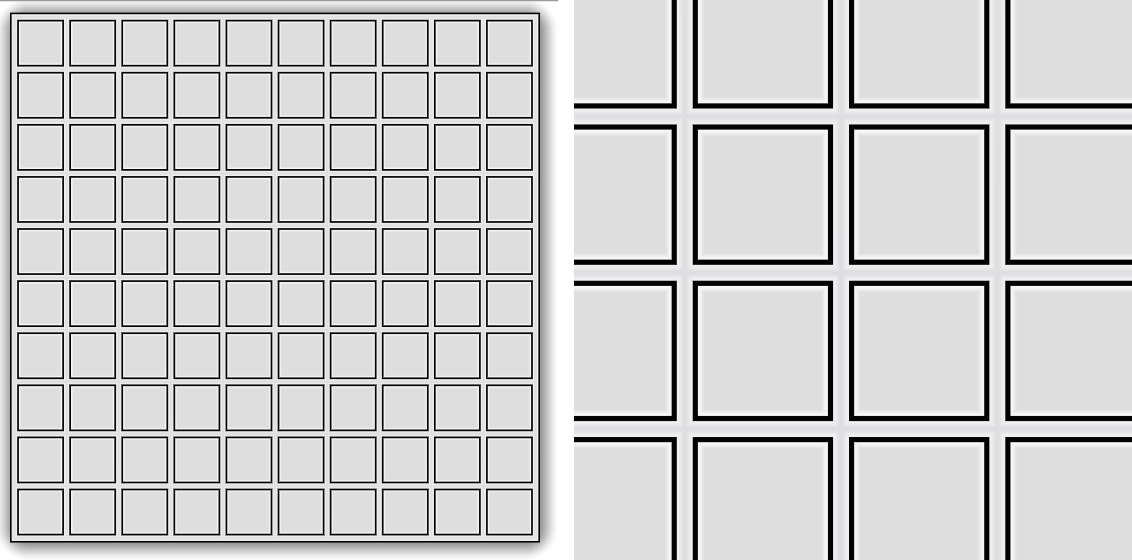
Left, the full canvas; right, a detail of the centre.
Reproduce this pattern procedurally as a Shadertoy shader.

```glsl
// Ten by ten grid of outlined pale grey squares in a thin frame with a soft drop shadow.

// Signed distance to a sharp-cornered square of the given half side.
float squareDistance(vec2 p, float halfSide) {
    vec2 a = abs(p);
    return max(a.x, a.y) - halfSide;
}

float roundedDistance(vec2 p, float halfSide, float radius) {
    return length(max(abs(p) - halfSide + radius, 0.0)) - radius;
}

// Coverage of a stroke around a zero distance contour.
float stroke(float d, float halfWidth, float pixel) {
    return clamp((halfWidth - abs(d)) / pixel + 0.5, 0.0, 1.0);
}

void mainImage(out vec4 fragColor, in vec2 fragCoord) {
    // Grid space: one unit is one cell pitch, origin at the grid centre.
    vec2 canvas = fragCoord / iResolution.y;
    float pitch = 0.09303;
    vec2 grid = (canvas - vec2(0.4911, 0.5043)) / pitch;
    float pixel = 1.0 / (iResolution.y * pitch);

    // Frame and repeated squares.
    float frame = squareDistance(grid, 5.071);
    float cell = squareDistance(fract(grid) - 0.5, 0.4325);
    float insideGrid = step(squareDistance(grid, 5.0), 0.0);

    // White ground with a blurred shadow, slightly low and to the right.
    float shadowDistance = roundedDistance(grid - vec2(0.03, -0.03), 5.071, 0.3);
    float shadow = 1.0 - smoothstep(-0.12, 0.36, shadowDistance);
    vec3 color = vec3(mix(1.0, 0.53, shadow));

    // Thin grey rule along the top edge.
    float rule = clamp((canvas.y - 0.9978) * iResolution.y + 0.5, 0.0, 1.0);
    color = mix(color, vec3(0.6), rule);

    // Panel fill, with a faint tint in the gutters and pale rims beside the lines.
    vec3 gutter = mix(vec3(0.872, 0.868, 0.882), vec3(0.88, 0.887, 0.873),
                      smoothstep(1.0, 5.0, abs(grid.y + 0.8)));
    float inCell = insideGrid * clamp(0.5 - cell / pixel, 0.0, 1.0);
    vec3 panel = mix(gutter, vec3(0.872), inCell);
    float lineDistance = min(abs(frame), mix(1.0, abs(cell), insideGrid));
    float rim = 1.0 - smoothstep(0.022, 0.064, lineDistance);
    panel = mix(panel, vec3(mix(0.94, 0.97, inCell)), rim);
    color = mix(color, panel, clamp(0.5 - frame / pixel, 0.0, 1.0));

    // Black outlines.
    float ink = max(stroke(frame, 0.0155, pixel),
                    insideGrid * stroke(cell, 0.0165, pixel));
    color = mix(color, vec3(0.01), ink);

    fragColor = vec4(color, 1.0);
}
```
